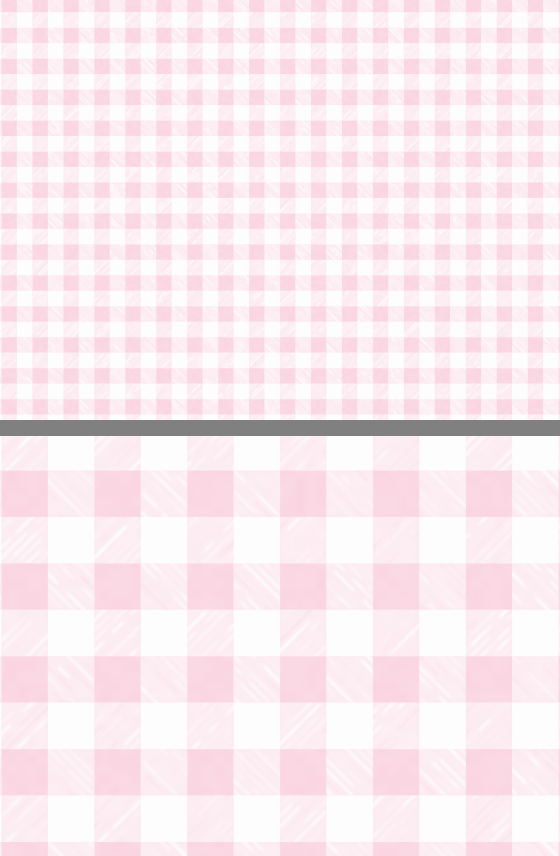
Top, the full canvas; bottom, a detail of the centre.
Write a Shadertoy shader that draws this pattern.

```glsl
// Pale pink gingham: two crossing sets of soft bands make white, half-tone and
// full-tone checks. Half-tone checks carry fine uneven diagonal threads, leaning
// one way in the rows and the other way in the columns.

float hash(vec2 p) {
    return fract(sin(dot(p, vec2(127.1, 311.7))) * 43758.5453);
}

float noise(vec2 p) {
    vec2 i = floor(p), f = fract(p);
    f = f * f * (3.0 - 2.0 * f);
    return mix(mix(hash(i), hash(i + vec2(1, 0)), f.x),
               mix(hash(i + vec2(0, 1)), hash(i + vec2(1, 1)), f.x), f.y);
}

// Signed thread tone: positive is pinker, negative is whiter
float threads(float across, float along, vec2 check, float pixel) {
    float lane = across * 9.0;
    vec2 id = vec2(floor(lane), dot(check, vec2(7.0, 13.0)));
    float core = 1.0 - smoothstep(0.1, 0.3 + 9.0 * pixel, abs(fract(lane) - 0.5));
    float broken = smoothstep(0.2, 0.6, noise(vec2(along * 5.0, 0.0) + id * 3.7));
    return core * broken * (hash(id) - 0.65);
}

void mainImage(out vec4 fragColor, in vec2 fragCoord) {
    // Repeat space, measured down from the top left; 13.57 repeats per height
    vec2 p = vec2(fragCoord.x, iResolution.y - fragCoord.y) / iResolution.y;
    vec2 q = p * 13.57 - vec2(0.047, 0.895);
    float pixel = 13.57 / iResolution.y;

    // Bands fill the first half of each repeat
    vec2 edge = 0.25 - abs(fract(q + 0.25) - 0.5);
    vec2 band = smoothstep(-0.7 * pixel, 0.7 * pixel, edge);
    float both = band.x * band.y;
    float column = band.x - both;
    float row = band.y - both;

    // Base checks
    vec3 color = vec3(0.995, 0.992, 0.993);
    color = mix(color, vec3(0.99, 0.93, 0.95), column + row);
    color = mix(color, vec3(0.98, 0.843, 0.89), both);

    // Diagonal threads in the half-tone checks
    vec2 check = floor(q * 2.0);
    float rising = threads(q.x + q.y, q.x - q.y, check, pixel);
    float falling = threads(q.x - q.y, q.x + q.y, check, pixel);
    float tone = column * rising + row * falling;

    // Faint rims and slight unevenness of the dye
    vec2 rim = 1.0 - smoothstep(0.0, 0.03 + pixel, abs(edge));
    tone += 0.12 * (column * rim.x + row * rim.y);
    tone += (both + 0.4 * (column + row)) * 0.3 * (noise(q * 9.0) - 0.5);
    color -= tone * vec3(0.01, 0.075, 0.05);

    fragColor = vec4(clamp(color, 0.0, 1.0), 1.0);
}
```
